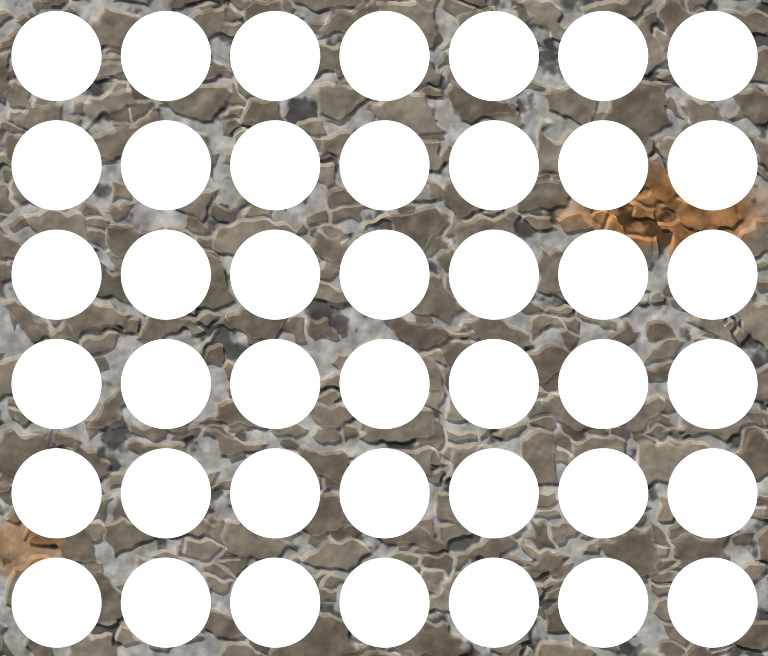
Write a Shadertoy shader that draws this pattern.

```glsl
// A 7 by 6 grid of plain white discs over a rough rubble-stone wall.
// The wall layers warped Voronoi blocks and small chips in pale mortar, shaded
// by the slope of a height field; the discs are one repeated distance function.

const float ROWS = 6.0;                       // disc rows over the canvas height
const float DISC_RADIUS = 0.413;              // in grid cells
const vec2 DISC_CENTER = vec2(0.517, 0.488);  // within a grid cell
const vec2 TO_LIGHT = vec2(-0.020, 0.034);

const vec3 DARK_STONE = vec3(0.36, 0.325, 0.285);
const vec3 PALE_STONE = vec3(0.56, 0.525, 0.47);
const vec3 MORTAR = vec3(0.63, 0.62, 0.60);
const vec3 RUST = vec3(0.60, 0.41, 0.24);

vec2 hash22(vec2 p) {
    vec3 q = fract(p.xyx * vec3(0.1031, 0.1030, 0.0973));
    q += dot(q, q.yzx + 33.33);
    return fract((q.xx + q.yz) * q.zy);
}

float valueNoise(vec2 p) {
    vec2 i = floor(p), f = fract(p);
    f = f * f * (3.0 - 2.0 * f);
    float low = mix(hash22(i).x, hash22(i + vec2(1, 0)).x, f.x);
    float high = mix(hash22(i + vec2(0, 1)).x, hash22(i + vec2(1, 1)).x, f.x);
    return mix(low, high, f.y);
}

float fbm(vec2 p) {
    float sum = 0.0, amplitude = 0.53;
    for (int i = 0; i < 4; i++) {
        sum += amplitude * valueNoise(p);
        p = mat2(1.6, 1.2, -1.2, 1.6) * p + 11.3;
        amplitude *= 0.5;
    }
    return sum;
}

// Voronoi stone: x = distance to its joint, yz = random values of the stone
vec3 stoneCell(vec2 p) {
    vec2 base = floor(p), f = fract(p);
    vec2 nearest = vec2(0.0), nearestId = vec2(0.0);
    float best = 9.0;
    for (int y = -1; y <= 1; y++)
    for (int x = -1; x <= 1; x++) {
        vec2 cell = vec2(x, y);
        vec2 d = cell + 0.1 + 0.8 * hash22(base + cell) - f;
        if (dot(d, d) < best) {
            best = dot(d, d);
            nearest = d;
            nearestId = cell;
        }
    }
    float edge = 9.0;
    for (int y = -2; y <= 2; y++)
    for (int x = -2; x <= 2; x++) {
        vec2 cell = nearestId + vec2(x, y);
        vec2 d = cell + 0.1 + 0.8 * hash22(base + cell) - f;
        vec2 across = d - nearest;
        if (dot(across, across) > 1e-4)
            edge = min(edge, dot(0.5 * (d + nearest), normalize(across)));
    }
    return vec3(edge, hash22(base + nearestId + 71.0));
}

// Masonry: x = height, y = stone coverage, z = stone tone
vec3 masonry(vec2 p) {
    vec2 bend = vec2(fbm(p * 2.0), fbm(p * 2.0 + 37.0)) - 0.5;
    vec2 chipping = vec2(valueNoise(p * 10.0), valueNoise(p * 10.0 + 53.0)) - 0.5;
    vec2 bent = p + 0.35 * bend + 0.07 * chipping;

    vec3 block = stoneCell(bent * vec2(1.5, 2.5) + 5.0);
    float joint = mix(0.02, 0.20, valueNoise(p * 1.7 + 9.0));
    float blocks = smoothstep(joint, joint + 0.07, block.x) * step(0.18, block.y);

    vec3 chip = stoneCell(bent * vec2(4.0, 6.5) + 17.0);
    float chips = smoothstep(0.05, 0.15, chip.x) * step(0.45, chip.y) * (1.0 - blocks);

    float height = 0.50 * blocks + 0.35 * chips + 0.55 * fbm(p * 5.0);
    return vec3(height, max(blocks, chips), mix(chip.z, block.z, blocks));
}

// Soft elliptical patch with a ragged outline
float stain(vec2 p, vec2 center, vec2 radius) {
    float reach = length((p - center) / radius) + 0.9 * (fbm(p * 3.0) - 0.5);
    return smoothstep(1.0, 0.5, reach);
}

vec3 wallColor(vec2 p) {
    vec3 wall = masonry(p);
    float slope = wall.x - masonry(p + TO_LIGHT).x;
    float grain = fbm(p * 9.0 + 23.0);

    // Stone tones and mortar
    vec3 stone = mix(DARK_STONE, PALE_STONE, clamp(0.65 * wall.z + 0.9 * grain - 0.25, 0.0, 1.0));
    vec3 color = mix(MORTAR * (0.72 + 0.56 * grain), stone, wall.y);

    // Rusty weathering
    float rust = stain(p, vec2(6.15, 4.05), vec2(1.15, 0.50));
    rust = max(rust, 0.7 * stain(p, vec2(0.2, 1.0), vec2(0.55, 0.40)));
    color = mix(color, RUST * (0.6 + 0.7 * grain), rust * 0.8);

    // Deep crevices and directional light
    float crevice = smoothstep(0.43, 0.30, fbm(p * 4.0 + 61.0)) * (1.0 - wall.y);
    return color * (1.0 - 0.5 * crevice) * clamp(1.0 + 1.15 * slope, 0.35, 1.4);
}

void mainImage(out vec4 fragColor, in vec2 fragCoord) {
    float pixel = ROWS / iResolution.y;
    vec2 p = fragCoord * pixel;

    // Repeated discs with a one-pixel smooth rim
    vec2 local = fract(p - DISC_CENTER + 0.5) - 0.5;
    float rim = length(local) - DISC_RADIUS;
    float disc = 1.0 - smoothstep(-0.5 * pixel, 0.5 * pixel, rim);

    fragColor = vec4(mix(wallColor(p), vec3(1.0), disc), 1.0);
}
```
